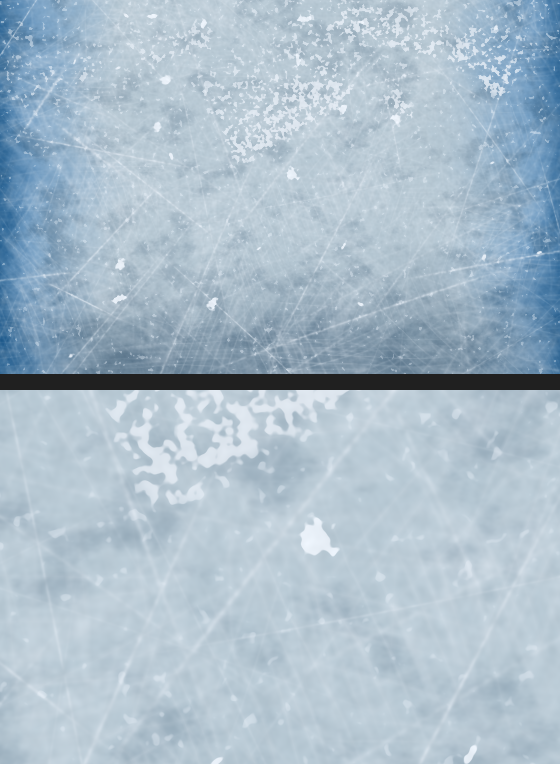
Top, the full canvas; bottom, a detail of the centre.
Reproduce this texture procedurally as a Shadertoy shader.

```glsl
#define HAZE vec3(0.71, 0.78, 0.825)
#define FROST vec3(0.90, 0.925, 0.955)
#define BLUE vec3(0.36, 0.56, 0.74)
#define DEEP vec3(0.10, 0.34, 0.54)
#define SLATE vec3(0.33, 0.44, 0.53)
#define SCRATCHES 120
#define FIBRE_LAYERS 10
#define FIBRE_GAIN 0.85
#define SCRATCH_GAIN 0.62
#define FROST_GAIN 0.80

vec2 hash2(vec2 p) {
    vec3 q = fract(p.xyx * vec3(0.1031, 0.1030, 0.0973));
    q += dot(q, q.yzx + 33.33);
    return fract((q.xx + q.yz) * q.zy);
}

vec2 turn(vec2 p, float angle) {
    float c = cos(angle), s = sin(angle);
    return vec2(c * p.x + s * p.y, c * p.y - s * p.x);
}

float corner(vec2 cell, vec2 offset) {
    return dot(hash2(cell) * 2.0 - 1.0, offset);
}

float gradientNoise(vec2 p) {
    vec2 i = floor(p), f = p - i;
    vec2 u = f * f * f * (f * (f * 6.0 - 15.0) + 10.0);
    vec2 e = vec2(1.0, 0.0);
    return mix(mix(corner(i, f), corner(i + e, f - e), u.x),
               mix(corner(i + e.yx, f - e.yx), corner(i + 1.0, f - 1.0), u.x), u.y);
}

float fbm(vec2 p) {
    float sum = 0.0, amp = 0.6;
    for (int i = 0; i < 5; i++) {
        sum += amp * gradientNoise(p);
        p = turn(p, 0.7) * 2.03 + 11.7;
        amp *= 0.55;
    }
    return sum;
}

// Hazy web: thin ridges of noise stretched along many directions
float fibres(vec2 p) {
    float sum = 0.0;
    for (int i = 0; i < FIBRE_LAYERS; i++) {
        float k = float(i);
        vec2 q = turn(p, k * 1.94 + 0.2) + k * 7.3;
        float ridge = max(0.0, 1.0 - 8.0 * abs(gradientNoise(q * vec2(3.2, 24.0 + 2.5 * k))));
        sum += ridge * smoothstep(-0.15, 0.35, gradientNoise(q * 4.0 + 50.0));
    }
    return sum / float(FIBRE_LAYERS) * 2.4;
}

// Skate cuts: slightly bowed, tapered strokes, a few of them strong
float scratches(vec2 p, float aspect, float pixel, float grain) {
    float clear = 1.0;
    for (int i = 0; i < SCRATCHES; i++) {
        vec2 id = vec2(float(i), 3.0);
        vec2 place = hash2(id), shape = hash2(id + 131.0), look = hash2(id + 277.0);
        vec2 q = turn(p - place * vec2(aspect, 1.0), shape.x * 3.14159);
        float reach = mix(0.12, 0.55, shape.y);
        q.y += (look.y - 0.5) * 0.12 * q.x * q.x;
        float strength = 0.16 + 0.75 * pow(look.x, 6.0);
        float width = mix(0.0009, 0.0032, look.y * look.y) + 0.4 * pixel;
        float core = exp(-q.y * q.y / (width * width));
        float halo = 0.22 * exp(-abs(q.y) / (width * 4.0));
        float taper = 1.0 - smoothstep(0.35 * reach, reach, abs(q.x));
        clear *= 1.0 - clamp((core + halo) * taper * strength * (0.85 + grain), 0.0, 1.0);
    }
    return 1.0 - clear;
}

// Scraped frost: rotated box, densest along its lower edge
float scrape(vec2 p, vec2 centre, vec2 size, float angle) {
    vec2 q = turn(p - centre, angle);
    vec2 d = abs(q) - size;
    float inside = 1.0 - smoothstep(-0.025, 0.012, max(d.x, d.y));
    return inside * mix(1.15, 0.45, smoothstep(-size.y, size.y, q.y));
}

// Loose chips of snow, at most one per cell
float chips(vec2 p, float pixel, float grain) {
    vec2 cell = floor(p * 8.0);
    vec2 pick = hash2(cell + 61.0), look = hash2(cell + 19.0);
    vec2 q = (fract(p * 8.0) - 0.25 - 0.5 * look) / 8.0;
    q = turn(q, look.x * 6.28) * vec2(1.0, 1.0 + 1.6 * look.y);
    float radius = mix(0.005, 0.017, pick.y * pick.y);
    float d = length(q) - radius * (1.0 + 0.9 * grain);
    return step(pick.x, 0.27) * (1.0 - smoothstep(-pixel, pixel + 0.0015, d));
}

void mainImage(out vec4 fragColor, in vec2 fragCoord) {
    float pixel = 1.0 / iResolution.y;
    float aspect = iResolution.x * pixel;
    vec2 p = fragCoord * pixel;
    float cloud = fbm(p * 3.0 + 4.0);
    float mottle = fbm(p * vec2(10.0, 14.0) + 30.0);
    float crystal = gradientNoise(p * 55.0) + 0.7 * gradientNoise(p * 125.0 + 9.0);

    // Pale middle, blue sides, slate foot
    float edge = min(p.x, aspect - p.x) + 0.14 * cloud + 0.05 * mottle;
    float side = 1.0 - smoothstep(0.0, 0.34, edge);
    float rim = 1.0 - smoothstep(-0.03, 0.085, edge);
    float foot = 1.0 - smoothstep(0.0, 0.36, p.y + 0.2 * cloud);
    vec3 color = mix(HAZE, BLUE, 0.85 * side);
    color = mix(color, SLATE, 0.75 * foot * (1.0 - 0.6 * side));
    color = mix(color, DEEP, 0.9 * rim);

    // Darker clear ice showing through
    float outer = clamp(side + foot, 0.0, 1.0);
    float hollow = smoothstep(-0.08, 0.3, mottle + 0.4 * cloud);
    color = mix(color, mix(SLATE, DEEP, 0.6 * side), hollow * (0.28 + 0.3 * outer));

    // Milky web and cuts
    float web = fibres(p + 0.012 * cloud);
    color = mix(color, FROST, clamp(FIBRE_GAIN * web * (0.65 - 0.3 * rim), 0.0, 0.8));
    color = mix(color, FROST, SCRATCH_GAIN * scratches(p, aspect, pixel, crystal));

    // Speckled frost, mostly in the upper half
    vec2 s = vec2(p.x * 1.5 / aspect, p.y) + 0.02 * vec2(mottle, cloud);
    float cover = smoothstep(0.45, 1.0, p.y) * (0.3 + 1.2 * cloud);
    cover = max(cover, scrape(s, vec2(0.73, 0.77), vec2(0.19, 0.15), 0.53));
    cover = max(cover, scrape(s, vec2(1.05, 0.95), vec2(0.17, 0.08), -0.3));
    cover = max(cover, scrape(s, vec2(1.32, 0.86), vec2(0.10, 0.10), -0.6));
    cover = max(cover, scrape(s, vec2(1.06, 0.74), vec2(0.035, 0.08), 0.35));
    cover = max(cover, 0.7 * scrape(s, vec2(0.45, 0.90), vec2(0.13, 0.07), 0.2));
    cover = max(cover, 0.6 * scrape(s, vec2(0.18, 0.82), vec2(0.14, 0.06), 0.3));
    float frost = smoothstep(0.0, 0.2, crystal + 0.5 * mottle + 0.38 * cover - 0.36);
    color = mix(color, FROST, FROST_GAIN * frost * (0.45 + 0.55 * clamp(cover, 0.0, 1.0)));
    color = mix(color, FROST + 0.03, 0.9 * chips(p, pixel, crystal));

    color += 0.035 * crystal;
    fragColor = vec4(clamp(color, 0.0, 1.0), 1.0);
}
```
